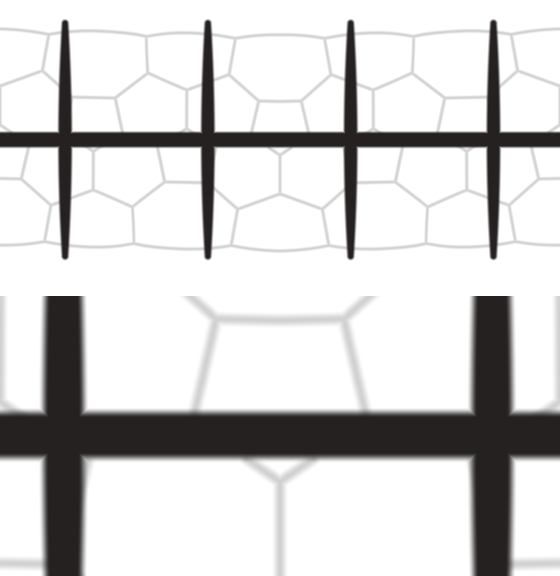
Top: the whole. Bottom: its middle third, enlarged.
Reproduce this pattern procedurally as a Shadertoy shader.

```glsl
float segment(vec2 p, vec2 a, vec2 b) {
    vec2 pa = p - a, ba = b - a;
    return length(pa - ba * clamp(dot(pa, ba) / dot(ba, ba), 0.0, 1.0));
}

// Distance to the seams of one half cell; x runs from its axis to its border
float cellSeams(vec2 p) {
    vec2 hub = vec2(0.076, 0.148);
    vec2 shoulder = vec2(0.182, 0.240);
    vec2 valley = vec2(0.3333, 0.182);
    vec2 root = vec2(0.3333, 0.044);

    float d = segment(p, vec2(0.0, hub.y), hub);
    d = min(d, segment(p, hub, shoulder));
    d = min(d, segment(p, hub, vec2(0.104, 0.026)));
    d = min(d, segment(p, shoulder, valley));
    d = min(d, segment(p, shoulder, vec2(0.159, 0.370)));
    d = min(d, segment(p, valley, root));
    d = min(d, segment(p, root, vec2(0.294, 0.018)));

    // Scalloped rim
    float w = p.x < 0.159 ? p.x / 0.159 : (0.3333 - p.x) / 0.1743;
    return min(d, abs(p.y - 0.386 + 0.016 * w * w));
}

// Two facing rows of cells, the lower one offset by half a cell
float seamNetwork(vec2 p) {
    float x = abs(p.x);
    float y = p.y + 0.0104 - 0.021 * x;
    float bend = (x - 0.495) / 0.104;
    x += 0.228 * y * abs(y) * exp(-bend * bend);
    float offset = y < 0.0 ? 0.0 : 1.0 / 3.0;
    float u = abs(mod(x + offset, 2.0 / 3.0) - 1.0 / 3.0);
    return cellSeams(vec2(u, abs(y)));
}

// Tapered uprights crossed by one straight rail
float barGrid(vec2 p) {
    float x = mod(p.x + 0.0025, 0.51) - 0.255;
    float y = abs(p.y - 0.001);
    float t = min(y / 0.427, 1.0);
    float upright = length(vec2(x, max(y - 0.417, 0.0))) - (0.024 - 0.0135 * t * t);
    return min(upright, y - 0.027);
}

void mainImage(out vec4 fragColor, in vec2 fragCoord) {
    vec2 p = (fragCoord - 0.5 * iResolution.xy) / iResolution.y;

    float seam = 1.0 - smoothstep(0.0, 0.0105, seamNetwork(p));
    vec3 color = mix(vec3(1.0), vec3(0.82), seam);

    float bar = 1.0 - smoothstep(-0.0065, 0.0065, barGrid(p));
    color = mix(color, vec3(0.14, 0.13, 0.125), bar);

    fragColor = vec4(color, 1.0);
}
```
